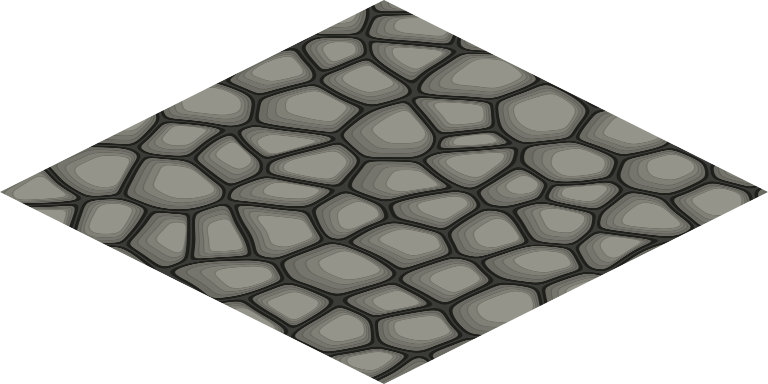
A WebGL 1 fragment shader for this texture:

```glsl
precision highp float;
// Isometric diamond of cartoon cobblestones with stepped shading, on white.

uniform vec2 u_resolution;

const float CELLS = 7.0;          // stones along each side of the diamond
const float JITTER = 0.72;        // scatter of stone centres
const float SIZE_SPREAD = 0.2;    // difference between large and small stones
const float WARP = 0.13;          // bend of the stone sides
const float GAP = 0.056;          // half width of a joint, in cells
const float OUTLINE = 0.044;      // dark rim inside the joint
const float SHARPNESS = 22.0;     // higher gives sharper stone corners
const float LINE_WIDTH = 0.008;   // thin contour between tones
const float LINE_DEPTH = 0.14;
const float LIGHT_ANGLE = 0.3;    // in the plane of the ground

// Inset of each tone from the stone rim, as a share of the stone radius
const vec4 INSET_LIT = vec4(0.0, 0.05, 0.09, 0.13);
const vec4 INSET_SHADE = vec4(0.0, 0.17, 0.36, 0.58);

const vec3 WHITE = vec3(1.0);
const vec3 GROUT = vec3(0.23, 0.23, 0.22);
const vec3 RIM = vec3(0.12, 0.12, 0.11);
const vec3 STONE_DARK = vec3(0.42, 0.42, 0.39);
const vec3 STONE_MID = vec3(0.46, 0.46, 0.43);
const vec3 STONE_SOFT = vec3(0.50, 0.50, 0.465);
const vec3 STONE_LIGHT = vec3(0.58, 0.58, 0.54);

// Random pair per cell, wrapping around the diamond
vec2 hash2(vec2 cell) {
  cell = mod(cell, CELLS);
  vec2 s = vec2(dot(cell, vec2(127.1, 311.7)), dot(cell, vec2(269.5, 183.3)));
  return fract(sin(s + 4.7) * 43758.55);
}

float gradientDot(vec2 cell, vec2 offset) {
  float angle = 6.2832 * hash2(cell).x;
  return dot(vec2(cos(angle), sin(angle)), offset);
}

// Gradient noise with a period of CELLS
float noise(vec2 p) {
  vec2 i = floor(p), f = fract(p);
  vec2 u = f * f * f * (f * (f * 6.0 - 15.0) + 10.0);
  vec2 e = vec2(1.0, 0.0);
  return mix(mix(gradientDot(i, f), gradientDot(i + e, f - e), u.x),
             mix(gradientDot(i + e.yx, f - e.yx), gradientDot(i + 1.0, f - 1.0), u.x), u.y);
}

vec2 stoneCentre(vec2 cell) {
  return cell + 0.5 + JITTER * (hash2(cell) - 0.5);
}

float stoneWeight(vec2 cell) {
  return SIZE_SPREAD * sqrt(hash2(cell + 3.0).y);
}

// Signed distances inside the rim (x) and the three lighter tones (yzw)
vec4 stoneLayers(vec2 p) {
  vec2 base = floor(p);
  vec2 own = base;
  float ownPower = 100.0;
  for (int y = -2; y <= 2; y++) {
    for (int x = -2; x <= 2; x++) {
      vec2 cell = base + vec2(float(x), float(y));
      vec2 r = stoneCentre(cell) - p;
      float power = dot(r, r) - stoneWeight(cell);
      if (power < ownPower) { ownPower = power; own = cell; }
    }
  }

  vec2 centre = stoneCentre(own);
  float weight = stoneWeight(own);
  float angle = LIGHT_ANGLE + 1.1 * (hash2(own + 1.0).x - 0.5);
  vec2 light = vec2(cos(angle), sin(angle));

  // Smooth minimum over all sides of the stone
  vec4 sum = vec4(0.0);
  for (int y = -2; y <= 2; y++) {
    for (int x = -2; x <= 2; x++) {
      vec2 cell = base + vec2(float(x), float(y));
      vec2 other = stoneCentre(cell);
      float span = distance(other, centre);
      if (span > 0.01) {
        float otherWeight = stoneWeight(cell);
        vec2 r = other - p;
        float side = (dot(r, r) - otherWeight - ownPower) / (2.0 * span);
        float radius = (span * span + weight - otherWeight) / (2.0 * span);
        float shade = 0.5 - 0.5 * dot((other - centre) / span, light);
        vec4 inset = GAP + max(radius - GAP, 0.0) * mix(INSET_LIT, INSET_SHADE, shade);
        sum += exp(-SHARPNESS * (side - inset));
      }
    }
  }
  return -log(sum) / SHARPNESS;
}

void main() {
  vec2 q = gl_FragCoord.xy / u_resolution - 0.5;
  vec2 ground = CELLS * (vec2(q.x + q.y, q.x - q.y) + 0.5);
  vec2 bend = vec2(noise(ground), noise(ground + vec2(3.5, 2.5)));
  vec4 layer = stoneLayers(ground + WARP * bend);
  layer.yzw += 0.05 * bend.x * vec3(0.2, 0.7, 1.0);

  // Flat tones from joint to highlight
  float soft = 0.45 * CELLS / u_resolution.y;
  vec4 cover = smoothstep(-soft, soft, layer);
  vec3 stone = mix(STONE_DARK, STONE_MID, cover.y);
  stone = mix(stone, STONE_SOFT, cover.z);
  stone = mix(stone, STONE_LIGHT, cover.w);
  vec3 lines = 1.0 - smoothstep(LINE_WIDTH - soft, LINE_WIDTH + soft, abs(layer.yzw));
  stone *= 1.0 - LINE_DEPTH * max(lines.x, max(lines.y, lines.z));
  vec3 color = mix(GROUT, RIM, smoothstep(-soft, soft, layer.x + OUTLINE));
  color = mix(color, stone, cover.x);

  // Diamond outline
  float edge = 0.5 - abs(q.x) - abs(q.y);
  float pixel = 0.6 / u_resolution.y;
  gl_FragColor = vec4(mix(WHITE, color, smoothstep(-pixel, pixel, edge)), 1.0);
}
```
